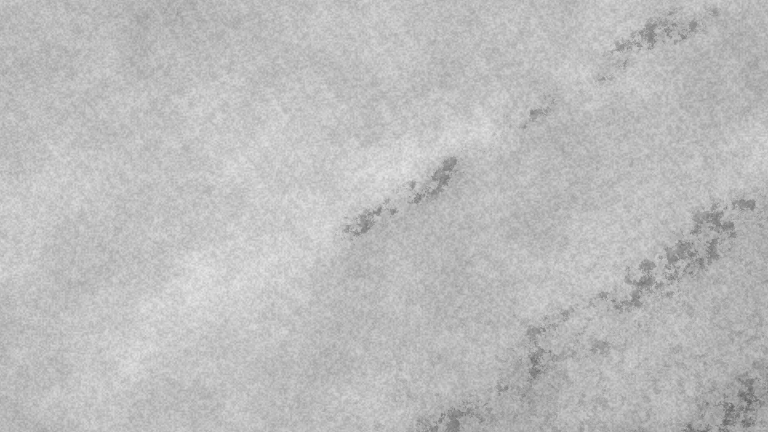
Give the GLSL for this texture, as a WebGL 1 fragment shader.

```glsl
precision highp float;
// Pale grey weathered stone with diagonal veins, dark pitting and fine grain.
uniform vec2 u_resolution;

const float VEIN_ANGLE = 0.576;

float hash(vec2 cell) {
  return fract(sin(dot(cell, vec2(12.9898, 78.233))) * 43758.5453);
}

float valueNoise(vec2 p) {
  vec2 cell = floor(p);
  vec2 f = fract(p);
  f = f * f * (3.0 - 2.0 * f);
  float low = mix(hash(cell), hash(cell + vec2(1.0, 0.0)), f.x);
  float high = mix(hash(cell + vec2(0.0, 1.0)), hash(cell + vec2(1.0, 1.0)), f.x);
  return mix(low, high, f.y);
}

// Layered noise, roughly 0 to 1, each octave turned to hide the lattice.
float fbm(vec2 p, float gain) {
  mat2 turn = mat2(0.8, 0.6, -0.6, 0.8);
  float sum = 0.0;
  float total = 0.0;
  float weight = 1.0;
  for (int i = 0; i < 5; i++) {
    sum += weight * valueNoise(p);
    total += weight;
    weight *= gain;
    p = turn * p * 2.03 + 17.3;
  }
  return sum / total;
}

// Soft band of the given half width around a line.
float band(float across, float centre, float width) {
  float d = (across - centre) / width;
  return exp(-d * d);
}

// Rises and falls along a vein between two ends.
float span(float along, float start, float end, float fade) {
  return smoothstep(start - fade, start + fade, along)
       * (1.0 - smoothstep(end - fade, end + fade, along));
}

// Small irregular pits, denser where the cover is higher.
float pits(vec2 p, float cover) {
  float n = fbm(p, 0.75);
  return smoothstep(0.0, 0.16, n - 0.67 + 0.22 * cover) * cover;
}

void main() {
  vec2 p = gl_FragCoord.xy / u_resolution.y;

  // Vein space: x runs along the streaks, y across them.
  float c = cos(VEIN_ANGLE);
  float s = sin(VEIN_ANGLE);
  vec2 v = vec2(c * p.x + s * p.y, c * p.y - s * p.x);
  float wobble = fbm(v * vec2(3.0, 5.0) + 4.7, 0.55) - 0.5;
  float across = v.y + 0.16 * wobble;

  // Broad clouds, stretched along the veins.
  float clouds = fbm(v * vec2(2.2, 4.5) + 9.1, 0.6) - 0.5;
  float mottle = fbm(p * 13.0 + 31.0, 0.7) - 0.5;
  float shade = 0.768 + 0.15 * clouds + 0.11 * mottle;

  // Light ridge above the central vein, duller stone below it.
  shade += 0.045 * band(across, 0.01, 0.085) * span(v.x, 0.1, 1.4, 0.2);
  shade += 0.025 * band(across, 0.32, 0.16) * span(v.x, 0.1, 0.9, 0.3);
  shade -= 0.035 * band(across, -0.13, 0.06) * span(v.x, 0.75, 1.55, 0.15);

  // Dark worn veins.
  float centre = band(across, -0.07, 0.045) * span(v.x, 0.85, 1.95, 0.15);
  float lower = band(across, -0.53, 0.08) * span(v.x, 0.75, 1.85, 0.2);
  float corner = band(across, -0.9, 0.13);
  float upper = band(across, 0.62, 0.09) * span(v.x, 0.35, 0.95, 0.2);
  float patches = smoothstep(0.36, 0.66, fbm(v * vec2(5.0, 9.0) + 21.0, 0.55));
  float wear = (centre + 0.9 * lower + 0.8 * corner + 0.5 * upper) * patches;
  shade -= 0.06 * wear;
  shade -= 0.15 * pits(p * 38.0, min(1.3 * wear, 1.0));

  // Sparse pitting over the whole slab, stronger to the lower right.
  float worn = smoothstep(-0.1, -0.75, v.y);
  shade -= 0.09 * pits(p * 52.0 + 7.0, 0.3 + 0.4 * worn);

  // Gentle darkening towards the edges, most at the lower right.
  vec2 q = gl_FragCoord.xy / u_resolution - 0.5;
  shade -= 0.075 * dot(q, q) + 0.03 * worn;

  // Sandy grain at two sizes.
  float fine = valueNoise(p * 270.0) - 0.5;
  float coarse = valueNoise(p * 125.0 + 50.0) - 0.5;
  shade += 0.105 * fine + 0.055 * coarse;

  gl_FragColor = vec4(vec3(clamp(shade, 0.0, 1.0)), 1.0);
}
```
